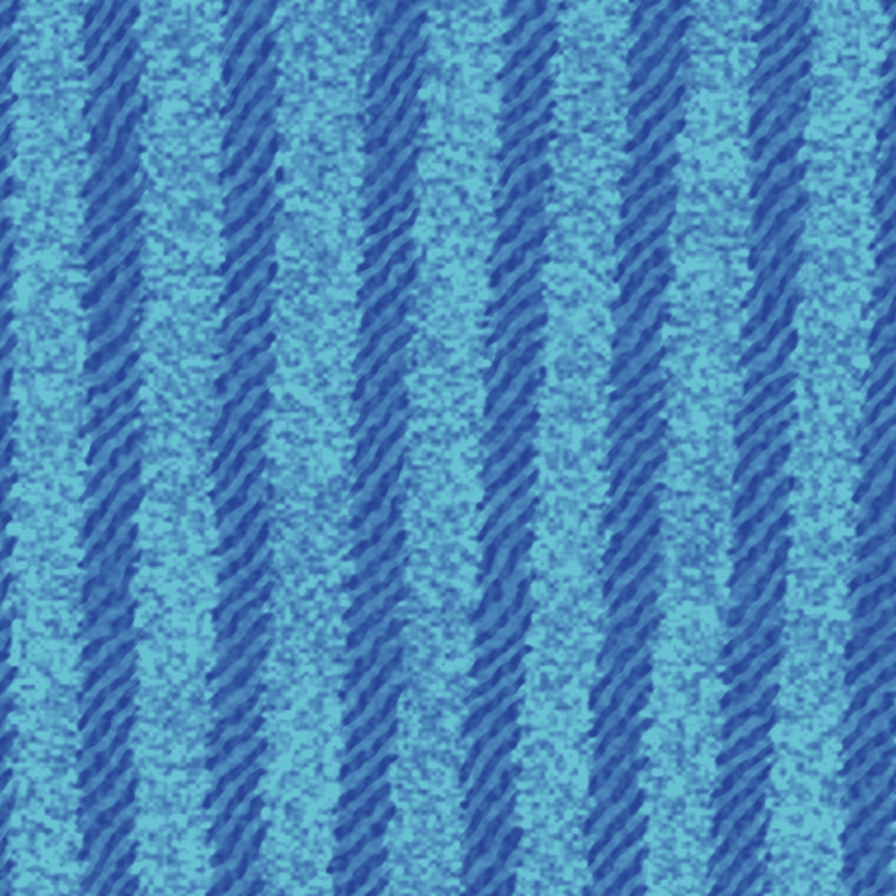
Reproduce this pattern procedurally as a WebGL 2 fragment shader.

```glsl
#version 300 es
precision highp float;
// Woven blue cloth: seven leaning dark stripes on a speckled pale ground.
// Each stripe is a distance to a slanted centre line, filled with rows of
// beaded diagonal twill; layered value noise adds grain and wear.

uniform vec2 u_resolution;
out vec4 fragColor;

const float TAU = 6.2831853;
const float STRIPE_PITCH = 0.1405;
const float FIRST_STRIPE = 0.12;
const float HALF_WIDTH = 0.030;
const float TWILL_ROWS = 28.0;
const float TWILL_SLOPE = 1.15;
const float BEAD_PITCH = 0.017;

const vec3 NAVY = vec3(0.15, 0.27, 0.585);
const vec3 MID_BLUE = vec3(0.285, 0.51, 0.72);
const vec3 PALE_CYAN = vec3(0.41, 0.76, 0.83);

float hash(vec2 cell) {
    vec3 q = fract(vec3(cell.xyx) * 0.1031);
    q += dot(q, q.yzx + 33.33);
    return fract((q.x + q.y) * q.z);
}

float valueNoise(vec2 p) {
    vec2 cell = floor(p);
    vec2 f = fract(p);
    f = f * f * (3.0 - 2.0 * f);
    float low = mix(hash(cell), hash(cell + vec2(1.0, 0.0)), f.x);
    float high = mix(hash(cell + vec2(0.0, 1.0)), hash(cell + 1.0), f.x);
    return mix(low, high, f.y);
}

// Noise centred on zero, from -0.5 to 0.5
float grain(vec2 p, vec2 cells, float seed) {
    return valueNoise(p * cells + seed * 37.0) - 0.5;
}

// Centre of stripe k at height y; stripes to the right lean further
float stripeCentre(float k, float y) {
    float lean = mix(0.010, 0.056, smoothstep(0.0, 3.0, k));
    float wander = 0.010 * grain(vec2(k * 3.7, y), vec2(1.0, 6.0), 5.0);
    return FIRST_STRIPE + STRIPE_PITCH * k + lean * y + wander;
}

// Signed offset to the nearest stripe (x) and its index (y)
vec2 nearestStripe(vec2 p) {
    vec2 nearest = vec2(1.0, 0.0);
    for (int i = -1; i <= 7; i++) {
        float k = float(i);
        float offset = p.x - stripeCentre(k, p.y);
        if (abs(offset) < abs(nearest.x)) nearest = vec2(offset, k);
    }
    return nearest;
}

// Darkness of the diagonal rows, broken into staggered beads
float twill(vec2 p, float offset, float k) {
    float phase = (p.y - TWILL_SLOPE * offset) * TWILL_ROWS + hash(vec2(k, 9.0));
    phase += 0.9 * grain(p, vec2(14.0, 10.0), 2.0) + 0.3 * grain(p, vec2(75.0), 3.0);
    float row = floor(phase + 0.5);
    float line = smoothstep(0.10, 0.85, 0.5 + 0.5 * cos(TAU * phase));
    float bead = 0.5 + 0.5 * cos(TAU * (offset / BEAD_PITCH + 0.5 * row));
    return line * (0.68 + 0.32 * bead);
}

vec3 clothColour(float tone) {
    float t = clamp(tone, 0.0, 1.0) * 2.0;
    return t < 1.0 ? mix(NAVY, MID_BLUE, t) : mix(MID_BLUE, PALE_CYAN, t - 1.0);
}

void main() {
    vec2 p = gl_FragCoord.xy / u_resolution;

    // Grain: short flecks, finer specks and broad fading
    float flecks = grain(p, vec2(112.0, 138.0), 1.0);
    float specks = grain(p, vec2(190.0, 205.0), 4.0);
    float fading = grain(p, vec2(9.0, 7.0), 6.0);

    // Ground: pale weave with blue flecks
    float ground = 0.75 + 0.72 * flecks + 0.50 * specks + 0.16 * fading;

    // Stripe: navy twill, worn lighter or smeared in places
    vec2 stripe = nearestStripe(p);
    float wear = grain(p, vec2(16.0, 20.0), 8.0);
    float rows = twill(p, stripe.x, stripe.y);
    float dyed = 0.50 - (0.43 - 0.20 * wear) * rows - 0.12 * wear;
    dyed += 0.24 * flecks + 0.20 * specks;

    // Ragged edge, where dark rows reach out past the pale gaps
    float edge = abs(stripe.x) - 0.006 * (rows - 0.4) + 0.010 * flecks;
    float inside = 1.0 - smoothstep(HALF_WIDTH - 0.007, HALF_WIDTH + 0.007, edge);

    fragColor = vec4(clothColour(mix(ground, dyed, inside)), 1.0);
}
```
